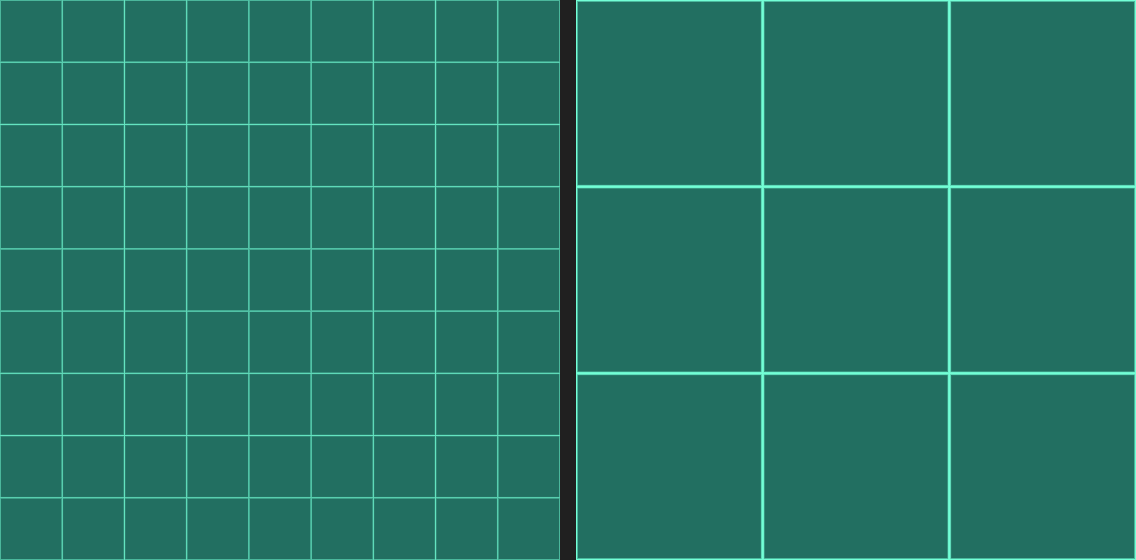
Left, the full canvas; right, a detail of the centre.
This pattern is drawn by a WebGL 1 fragment shader. Its source:

```glsl
precision highp float;

// A plain square grid: thin mint lines on a flat deep green ground.
// The distance to the nearest cell border is found with fract, then
// turned into soft-edged line coverage.

uniform vec2 u_resolution;

const vec2  CELL_COUNT   = vec2(9.0);             // cells across and down
const float LINE_WIDTH   = 0.0018;                // share of the canvas side
const float EDGE_SOFT_PX = 1.0;                   // smoothing either side of an edge
const vec3  GROUND_COLOR = vec3(0.133, 0.435, 0.380);
const vec3  LINE_COLOR   = vec3(0.45, 1.0, 0.84);

// Distance on each axis to the nearest grid line, in canvas units.
vec2 gridDistance(vec2 uv) {
    vec2 cell = fract(uv * CELL_COUNT);
    return min(cell, 1.0 - cell) / CELL_COUNT;
}

// Coverage of the vertical and horizontal lines, merged where they cross.
float gridCoverage(vec2 uv) {
    vec2 softness = EDGE_SOFT_PX / u_resolution;
    vec2 halfWidth = vec2(0.5 * LINE_WIDTH);
    vec2 lines = 1.0 - smoothstep(halfWidth - softness,
                                  halfWidth + softness,
                                  gridDistance(uv));
    return max(lines.x, lines.y);
}

void main() {
    vec2 uv = gl_FragCoord.xy / u_resolution;
    vec3 color = mix(GROUND_COLOR, LINE_COLOR, gridCoverage(uv));
    gl_FragColor = vec4(color, 1.0);
}
```
